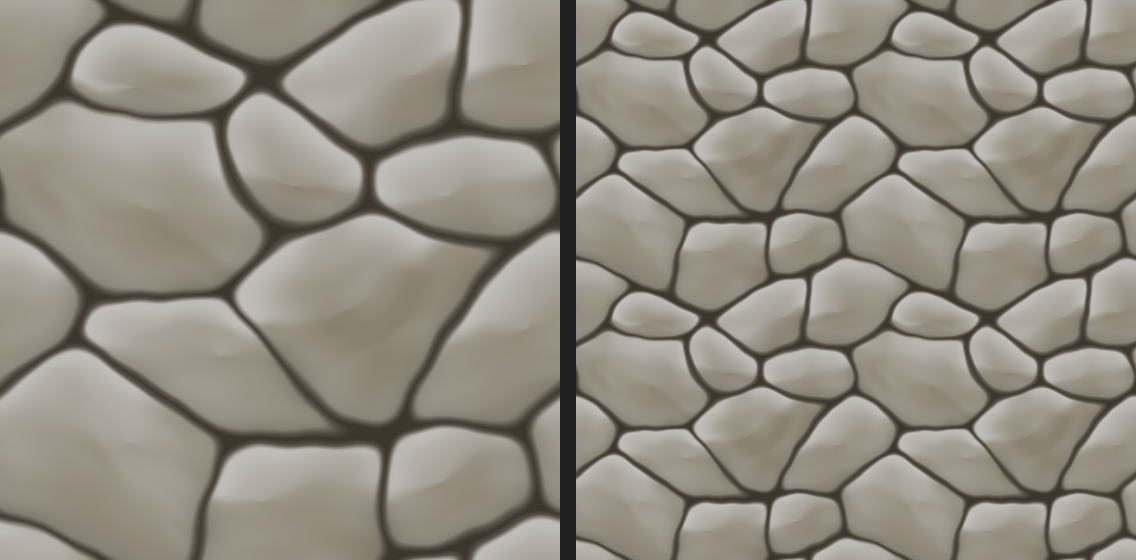
Left: one tile. Right: repeated 2 by 2.
This texture is drawn by a WebGL 2 fragment shader. Its source:

```glsl
#version 300 es
precision highp float;
// Painted rubble wall: large rounded stones parted by dark, soft joints.
// A wrapping jittered grid of weighted ellipses gives the stones; a smooth
// minimum over all borders widens the joints where several stones meet.

uniform vec2 u_resolution;
out vec4 outColor;

const vec2 GRID = vec2(3.0, 4.0);

vec2 hash2(vec2 c) {
    vec3 a = fract(c.xyx * vec3(0.1031, 0.1030, 0.0973));
    a += dot(a, a.yzx + 33.33);
    return fract((a.xx + a.yz) * a.zy);
}

float cornerSlope(vec2 corner, vec2 offset, vec2 period) {
    float angle = 6.2832 * hash2(mod(corner, period) + 3.0).x;
    return dot(vec2(cos(angle), sin(angle)), offset);
}

// Gradient noise that repeats after a whole number of lattice cells
float noise(vec2 p, vec2 period) {
    vec2 i = floor(p), f = p - i;
    vec2 u = f * f * f * (f * (f * 6.0 - 15.0) + 10.0);
    vec2 e = vec2(0.0, 1.0);
    return mix(
        mix(cornerSlope(i, f, period), cornerSlope(i + e.yx, f - e.yx, period), u.x),
        mix(cornerSlope(i + e.xy, f - e.xy, period), cornerSlope(i + 1.0, f - 1.0, period), u.x),
        u.y);
}

// Offset vector from two shifted layers of wrapping noise
vec2 wobble(vec2 p, float repeats) {
    return vec2(noise(p * repeats, vec2(repeats)), noise(p * repeats + 1.5, vec2(repeats)));
}

// Weighted elliptic distance to a stone (x) and its gradient (yz)
vec3 stoneField(vec2 p, vec2 cell, out vec2 local) {
    vec2 id = mod(cell, GRID);
    vec2 jitter = hash2(id + 17.0) - 0.5, shape = hash2(id + 41.0);
    vec2 center = (cell + 0.5 + vec2(0.5 * mod(cell.y, 2.0), 0.0) + 0.65 * jitter) / GRID;
    float angle = 1.1 * (shape.x - 0.5);
    mat2 turn = mat2(cos(angle), -sin(angle), sin(angle), cos(angle));
    vec2 stretch = vec2(0.8, 1.3);
    local = turn * (p - center);
    float d = max(length(local * stretch), 1e-4);
    return vec3(d - 0.15 * shape.y, (local * stretch * stretch / d) * turn);
}

void main() {
    vec2 uv = gl_FragCoord.xy / u_resolution;

    // Hand-drawn wobble of the outlines
    vec2 p = uv + 0.030 * wobble(uv, 4.0) + 0.009 * wobble(uv, 13.0);

    // Nearest stone
    vec2 base = floor(p * GRID), nearestCell = base, local = vec2(0.0), q;
    vec3 nearest = vec3(1e3, 0.0, 0.0);
    for (int y = -2; y <= 2; y++)
    for (int x = -2; x <= 2; x++) {
        vec2 cell = base + vec2(x, y);
        vec3 field = stoneField(p, cell, q);
        if (field.x < nearest.x) {
            nearest = field;
            nearestCell = cell;
            local = q;
        }
    }

    // Smooth distance to the borders with all other stones
    float borders = 1e-9;
    for (int y = -2; y <= 2; y++)
    for (int x = -2; x <= 2; x++) {
        vec2 cell = base + vec2(x, y);
        if (cell == nearestCell) continue;
        vec3 field = stoneField(p, cell, q);
        float gap = (field.x - nearest.x) / max(length(field.yz - nearest.yz), 0.3);
        borders += exp(-gap / 0.013);
    }
    float edge = -0.013 * log(borders);

    // Broad brush patches and long strokes, laid along each stone
    vec2 random = hash2(mod(nearestCell, GRID) + 73.0);
    vec2 shift = 40.0 * random;
    float patches = noise(local * vec2(5.0, 8.0) + shift, vec2(64.0));
    float strokes = noise(local * vec2(5.0, 17.0) + shift.yx + 1.2 * patches, vec2(64.0));
    float facing = dot(normalize(nearest.yz + 1e-5), normalize(vec2(-0.25, 1.0)));

    // Stone tones: warm body, dusky belly, pale upper rim, shaded lower rim
    float belly = smoothstep(0.02, 0.11, edge + 0.05 * patches) * random.x * random.x;
    float tone = 0.72 + 0.75 * patches + 0.35 * strokes + 0.22 * facing - 0.9 * belly;
    vec3 color = mix(vec3(0.55, 0.52, 0.455), vec3(0.65, 0.63, 0.59), clamp(tone, -0.1, 1.1));
    float rim = exp(-max(edge - 0.02, 0.0) / 0.045)
              * smoothstep(-0.1, 0.9, facing + 1.3 * patches + 0.2 * strokes);
    color = mix(color, vec3(0.77, 0.76, 0.745), 0.85 * rim);
    float underside = 1.0 - smoothstep(-0.6, 0.5, facing);
    color *= 1.0 - 0.2 * underside * exp(-max(edge, 0.0) / 0.022);

    // Joints: uneven width, darkest in the core and at the meeting points
    float width = 0.0095 + 0.009 * noise(uv * 5.0 + 0.3, vec2(5.0));
    float joint = 1.0 - smoothstep(width - 0.005, width + 0.006, edge);
    float core = 1.0 - smoothstep(-0.004, width, edge);
    vec3 mortar = mix(vec3(0.37, 0.34, 0.30), vec3(0.235, 0.21, 0.175), core);
    color = mix(color, mortar, joint);

    outColor = vec4(color, 1.0);
}
```
